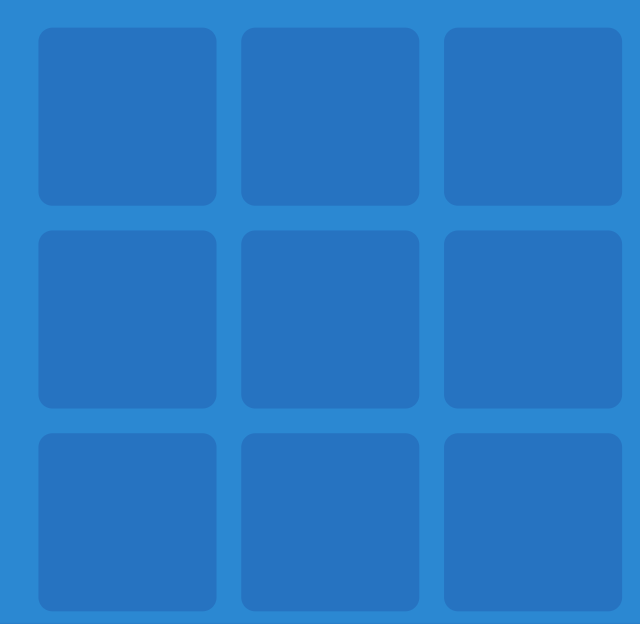
Reproduce this pattern procedurally as a WebGL 1 fragment shader.

```glsl
precision highp float;

uniform vec2 u_resolution;

// Lengths are fractions of the canvas height
const vec3 GROUND_COLOR = vec3(0.169, 0.533, 0.824);
const vec3 TILE_COLOR = vec3(0.149, 0.451, 0.757);
const vec2 GRID_CENTER = vec2(0.5293, 0.4880);
const float PITCH = 0.3250;
const float TILE_HALF = 0.1427;
const float CORNER_RADIUS = 0.0225;
const float GRID_REACH = 1.0;      // tiles on each side of the middle one
const float EDGE_LINE = 0.0020;    // faint line along the bottom edge
const float EDGE_STRENGTH = 0.45;

float roundedBox(vec2 p, float halfSize, float radius) {
    vec2 q = abs(p) - halfSize + radius;
    return length(max(q, 0.0)) + min(max(q.x, q.y), 0.0) - radius;
}

// Coverage of the inside of a distance field, smoothed over one pixel
float fill(float dist, float pixel) {
    return clamp(0.5 - dist / pixel, 0.0, 1.0);
}

void main() {
    float pixel = 1.0 / u_resolution.y;
    vec2 uv = gl_FragCoord.xy * pixel;

    // Nearest tile of the bounded grid
    vec2 p = uv - GRID_CENTER;
    vec2 cell = clamp(floor(p / PITCH + 0.5), -GRID_REACH, GRID_REACH);
    float tile = fill(roundedBox(p - cell * PITCH, TILE_HALF, CORNER_RADIUS), pixel);

    // Faint bottom line
    float line = EDGE_STRENGTH * fill(uv.y - EDGE_LINE, pixel);

    vec3 color = mix(GROUND_COLOR, TILE_COLOR, max(tile, line));
    gl_FragColor = vec4(color, 1.0);
}
```
